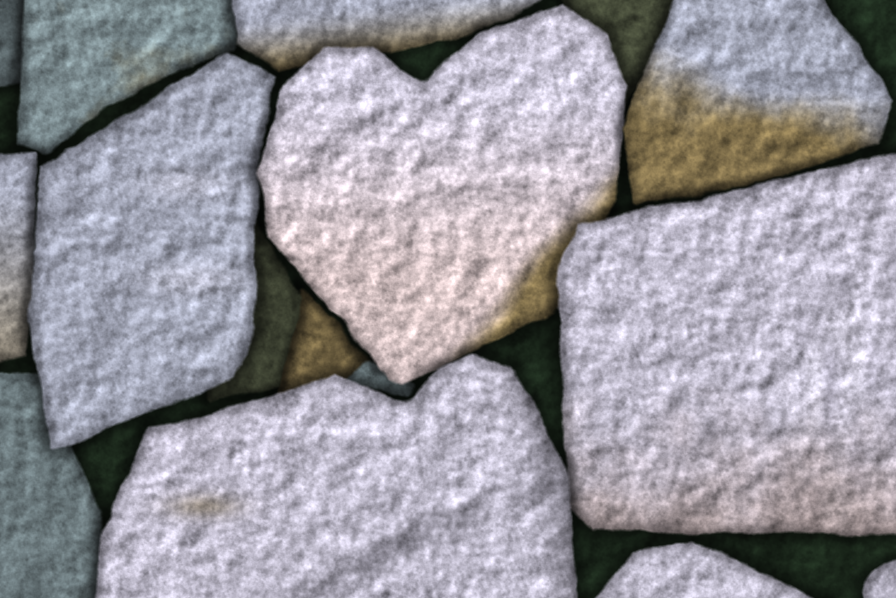
Write a Shadertoy shader that draws this texture.

```glsl
// A dry stone wall with a heart-shaped rock wedged among rough blocks.
// Wobbly polygon distance fields are laid back to front with contact
// shadows, worn rims, noise relief, mineral stains and film grain.
const float VIEW_HEIGHT = 5.14; // wall units, y runs down
const float SOFT = .018;
const float ROUNDING = .025;
const float WOBBLE = .075;
const float RIM = .11;
const float RELIEF = 1.15;
const float GRAIN = .13;
const vec3 GAP = vec3(.11, .16, .11);
const vec3 LILAC = vec3(.75, .735, .8);
const vec3 SLATE = vec3(.63, .645, .71);
const vec3 TEAL = vec3(.43, .485, .5);
const vec3 OCHRE = vec3(.46, .4, .27);
const vec3 MOSS = vec3(.27, .29, .22);
const vec3 ROSE = vec3(.84, .765, .765);
vec3 wall; // colour built up so far
vec2 p;    // wobbled position

float hash(vec2 c) {
  vec3 q = fract(c.xyx * .1031);
  q += dot(q, q.yzx + 33.3);
  return fract((q.x + q.y) * q.z);
}
float noise(vec2 c) {
  vec2 i = floor(c), f = fract(c), e = vec2(1, 0);
  f *= f * (3. - 2. * f);
  return mix(mix(hash(i), hash(i + e), f.x), mix(hash(i + e.yx), hash(i + e.xx), f.x), f.y);
}
float fbm(vec2 c) {
  float sum = 0., amp = .5;
  for (int i = 0; i < 5; i++) {
    sum += amp * noise(c);
    c = mat2(1.6, 1.2, -1.2, 1.6) * c + 7.3;
    amp *= .55;
  }
  return sum;
}
// Eight corners, two per column, in hundredths of a unit
vec2 corner(mat4 m, int i) {
  vec4 c = m[i / 2] * .01;
  return i % 2 == 0 ? c.xy : c.zw;
}
float polygon(mat4 m) {
  float d = 99., side = 1.;
  vec2 a = corner(m, 7);
  for (int i = 0; i < 8; i++) {
    vec2 v = corner(m, i), e = a - v, w = p - v;
    vec2 b = w - e * clamp(dot(w, e) / max(dot(e, e), 1e-6), 0., 1.);
    d = min(d, dot(b, b));
    bvec3 c = bvec3(p.y >= v.y, p.y < a.y, e.x * w.y > e.y * w.x);
    if (all(c) || all(not(c))) side = -side;
    a = v;
  }
  return side * sqrt(d) - ROUNDING;
}
float join(float a, float b) {
  float k = .1, h = max(k - abs(a - b), 0.);
  return min(a, b) - h * h / k * .25;
}
float spot(vec2 c, float x, float y, float w, float h) {
  vec2 q = (c - vec2(x, y)) / vec2(w, h);
  return exp(-dot(q, q));
}
// Contact shadow, worn rim, then the rock itself
void lay(float d, vec3 rock) {
  wall *= mix(.5, 1., smoothstep(0., .15, d));
  rock *= mix(.7, 1., smoothstep(0., RIM, -d));
  wall = mix(wall, rock, 1. - smoothstep(-SOFT, SOFT, d));
}
void quad(vec4 a, vec4 b, vec3 rock) {
  lay(polygon(mat4(a.xyxy, a.zwzw, b.xyxy, b.zwzw)), rock);
}

void mainImage(out vec4 fragColor, in vec2 fragCoord) {
  vec2 uv = fragCoord / iResolution.y, s = vec2(uv.x, 1. - uv.y) * VIEW_HEIGHT;
  p = s + WOBBLE * (vec2(fbm(s * 4.), fbm(s * 4. + 31.)) - .56);
  float relief = fbm(s * 5.) - fbm(s * 5. + .2), stain = fbm(s * 1.7 + 4.) - .55;
  float pitting = .85 + .27 * fbm(s * vec2(9, 13));
  wall = GAP * (1. + .8 * stain);
  // Left edge
  quad(vec4(-20, -20, 20, -20), vec4(17, 68, -20, 75), TEAL * .75);
  lay(polygon(mat4(26,-20,196,-20,200,40,150,60,90,90,40,130,16,122,19,70)), mix(TEAL * 1.1, OCHRE, clamp(stain * 2., 0., .5)));
  quad(vec4(-99, 132, 30, 134), vec4(21, 302, -99, 340), mix(SLATE, OCHRE, .6 * smoothstep(1.5, 3.2, s.y)));
  quad(vec4(-300, 322, 30, 322), vec4(84, 440, 70, 900), TEAL * .95);
  // Top edge and rocks behind the heart
  quad(vec4(480, -20, 585, -20), vec4(560, 50, 530, 100), MOSS);
  lay(polygon(mat4(200,-20,490,-20,440,12,390,30,340,42,290,48,240,58,205,36)), mix(SLATE, OCHRE, smoothstep(.05, .6, s.y + .12 * s.x - .36)));
  quad(vec4(260, 250, 315, 310), vec4(300, 340, 240, 340), OCHRE * .95);
  quad(vec4(316, 312, 355, 330), vec4(350, 338, 300, 328), TEAL * 1.1);
  quad(vec4(210, 175, 256, 255), vec4(238, 330, 180, 342), MOSS * .85);
  // Tilted block with pale chips and scalloped fractures
  vec3 face = SLATE + .13 * ROSE * (spot(s, 1.6, 1.58, .35, .12) + spot(s, 1.65, 2.4, .42, .13));
  float scallop = s.y + .36 * s.x - .22 * abs(sin(s.x * 4.3 + stain)) - 3.6;
  face *= 1. - 1.8 * scallop * exp(-150. * scallop * scallop);
  lay(polygon(mat4(37,145,195,47,234,66,219,140,217,280,200,324,46,384,26,270)), face);
  // Heart: two lobes, shaded at the lower right
  float turn = dot(s, vec2(.76, .65)) - 4.98 + .15 * stain;
  vec3 heart = mix(LILAC * 1.05, ROSE, smoothstep(.6, 2.6, s.y)) * pitting;
  heart = mix(heart, OCHRE * 1.1, smoothstep(-.12, .12, turn)) * (1. - .45 * smoothstep(.1, .55, turn));
  lay(join(polygon(mat4(362,76,318,42,280,43,245,75,223,150,234,203,337,324,470,260)),
    polygon(mat4(362,76,410,31,485,5,520,32,537,75,527,170,472,270,345,326))), heart);
  // Peak with an ochre foot
  vec3 peak = mix(SLATE, OCHRE * 1.1, smoothstep(.45, 1.1, s.y - .22 * s.x + 1.32 + .6 * stain));
  lay(polygon(mat4(588,-20,690,-20,735,40,764,85,755,122,660,152,547,175,538,110)), peak);
  // Right block with pale drips
  vec3 block = mix(LILAC, ROSE * .75, smoothstep(3.2, 4.7, s.y + stain)) * pitting;
  block += .2 * (noise(s * vec2(8, 2.5)) - .4) * spot(s, 7.2, 3.3, .4, .9);
  lay(polygon(mat4(497,195,550,184,790,129,790,458,510,453,491,435,484,300,480,240)), block);
  // Bottom saddle with a shaded fold
  vec3 base = mix(LILAC * pitting, OCHRE, .5 * spot(s, 1.75, 4.35, .3, .1));
  base *= 1. - .24 * spot(s + vec2(0, .45 * s.x + .5 * stain), 3.5, 6.17, .9, .17);
  base *= 1. - .24 * smoothstep(3.6, 3.95, s.x - .2 * s.y);
  lay(join(polygon(mat4(130,370,200,352,288,325,345,348,420,420,430,550,80,550,88,460)),
    polygon(mat4(350,352,376,318,405,307,438,317,458,350,486,410,497,550,260,550))), base);
  // Lower right corner
  quad(vec4(510, 520, 545, 478), vec4(595, 466, 705, 520), LILAC);
  lay(length(p - vec2(7.74, 5.14)) - .32, LILAC * .92);
  // Relief light and film grain
  wall *= 1. + RELIEF * relief + GRAIN * (noise(s * 48.) + noise(s * 27.) - 1.);
  fragColor = vec4(clamp(wall, 0., 1.), 1);
}
```
